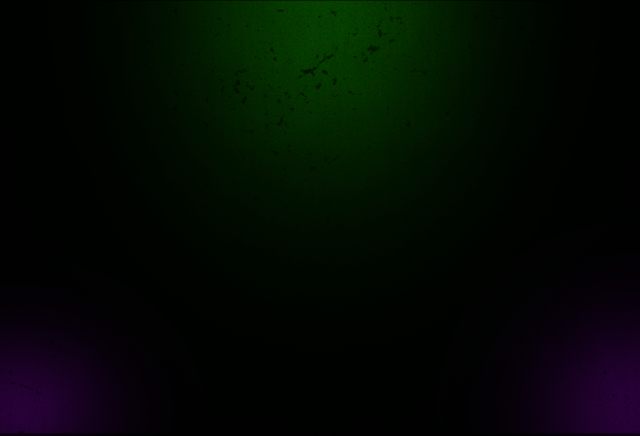
A Shadertoy shader for this background:

```glsl
// A dark, worn wall lit by a green glow from above and two violet corner glows.
// Each light is an elliptical Gaussian; layered gradient noise gives the wall
// its mottling, fine grain, dark pits and a few broken scratches.

const vec3 WALL_COLOR   = vec3(0.0, 0.005, 0.0);
const vec3 GREEN_LIGHT  = vec3(0.020, 0.240, 0.0);
const vec3 VIOLET_LIGHT = vec3(0.145, 0.0, 0.205);

vec2 hashGradient(vec2 cell) {
    vec3 h = fract(cell.xyx * vec3(0.1031, 0.1030, 0.0973));
    h += dot(h, h.yzx + 33.33);
    float angle = 6.2832 * fract((h.x + h.y) * h.z);
    return vec2(cos(angle), sin(angle));
}

// Gradient noise, roughly -0.7 to 0.7
float gradientNoise(vec2 p) {
    vec2 cell = floor(p), f = fract(p);
    vec2 blend = f * f * f * (f * (f * 6.0 - 15.0) + 10.0);
    vec2 e = vec2(0.0, 1.0);
    float a = dot(hashGradient(cell), f);
    float b = dot(hashGradient(cell + e.yx), f - e.yx);
    float c = dot(hashGradient(cell + e.xy), f - e.xy);
    float d = dot(hashGradient(cell + e.yy), f - e.yy);
    return mix(mix(a, b, blend.x), mix(c, d, blend.x), blend.y);
}

float fractalNoise(vec2 p) {
    float sum = 0.0, amplitude = 0.5;
    for (int octave = 0; octave < 4; octave++) {
        sum += amplitude * gradientNoise(p);
        p = mat2(1.6, 1.2, -1.2, 1.6) * p + 7.3;
        amplitude *= 0.5;
    }
    return sum;
}

// Elliptical light with a Gaussian falloff
float glow(vec2 p, vec2 center, vec2 spread) {
    vec2 q = (p - center) / spread;
    return exp(-dot(q, q));
}

float segmentDistance(vec2 p, vec2 a, vec2 b) {
    vec2 ap = p - a, ab = b - a;
    return length(ap - ab * clamp(dot(ap, ab) / dot(ab, ab), 0.0, 1.0));
}

// Thin line with a wavering course and gaps
float scratch(vec2 p, vec2 a, vec2 b, float width) {
    vec2 waver = 0.006 * vec2(gradientNoise(p * 45.0), gradientNoise(p * 45.0 + 19.0));
    float line = 1.0 - smoothstep(0.0, width, segmentDistance(p + waver, a, b));
    return line * smoothstep(-0.25, 0.2, gradientNoise(p * 110.0));
}

// Small dark marks, gathered where the coverage is high
float pits(vec2 p, float coverage) {
    float marks = fractalNoise(p * 58.0) + 0.22 * gradientNoise(p * 13.0);
    return smoothstep(0.25, 0.42, marks + 0.13 * coverage);
}

// Brightness of the worn surface
float wallTexture(vec2 p) {
    float mottling = 0.16 * fractalNoise(p * 9.0);
    float streaks = 0.07 * gradientNoise(p * vec2(75.0, 9.0));
    float grain = 0.17 * gradientNoise(p * 175.0);
    float coverage = glow(p, vec2(0.60, 0.78), vec2(0.17, 0.12))
                   + glow(p, vec2(0.83, 0.89), vec2(0.10, 0.10));
    float scratches = scratch(p, vec2(0.685, 0.822), vec2(0.760, 0.872), 0.005)
                    + scratch(p, vec2(0.753, 0.625), vec2(0.791, 0.655), 0.004)
                    + scratch(p, vec2(0.025, 0.125), vec2(0.105, 0.095), 0.004);
    float wear = clamp(0.50 * pits(p, coverage) + 0.55 * scratches, 0.0, 0.7);
    return (1.0 + mottling + streaks + grain) * (1.0 - wear);
}

void mainImage(out vec4 fragColor, in vec2 fragCoord) {
    // One unit is the canvas height
    vec2 p = fragCoord / iResolution.y;
    float aspect = iResolution.x / iResolution.y;

    // Lights
    float green = glow(p, vec2(0.508 * aspect, 1.0), vec2(0.32, 0.41));
    float violet = glow(p, vec2(0.05, 0.06), vec2(0.20, 0.165))
                 + 1.03 * glow(p, vec2(aspect - 0.015, 0.06), vec2(0.215, 0.205));
    vec3 color = WALL_COLOR + GREEN_LIGHT * green + VIOLET_LIGHT * violet;

    // Surface and thin dark borders
    color *= wallTexture(p);
    float border = smoothstep(0.003, 0.009, p.y) * smoothstep(0.0, 0.003, 1.0 - p.y);
    color *= mix(0.35, 1.0, border);

    fragColor = vec4(max(color, 0.0), 1.0);
}
```
